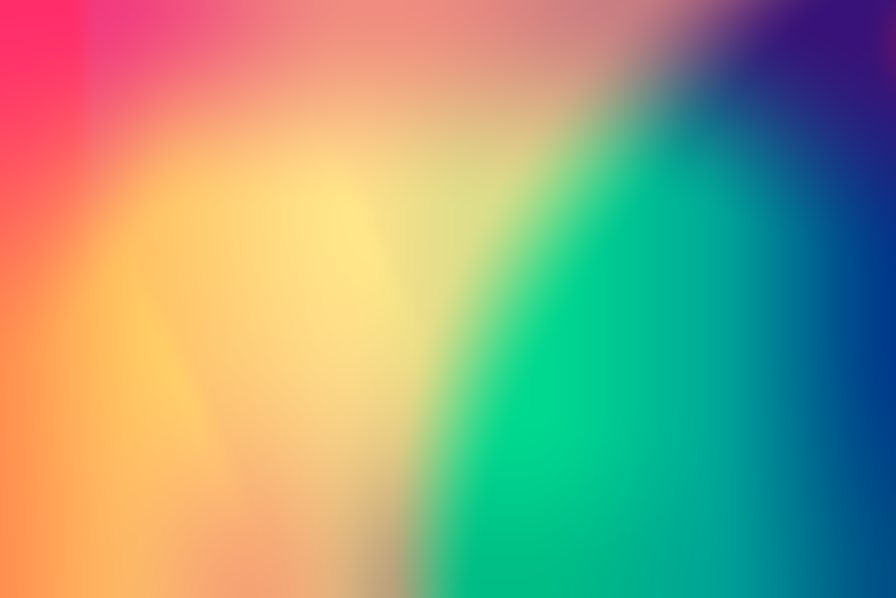
A Shadertoy shader for this background:

```glsl
// Soft blurred colour wash: a warm field (rose, orange, gold, khaki) meets
// a cool field (green, teal, navy, indigo) along a parabolic, feathered edge.
// Each field is a chain of horizontal blends, tinted by height and soft glows.

// Warm field, left to right
const vec3 ORANGE = vec3(1.00, 0.53, 0.30);
const vec3 GOLD   = vec3(1.00, 0.75, 0.38);
const vec3 PALE   = vec3(1.00, 0.88, 0.54);
const vec3 KHAKI  = vec3(0.87, 0.87, 0.54);
// Top band, left to right
const vec3 ROSE    = vec3(1.00, 0.18, 0.42);
const vec3 MAGENTA = vec3(0.95, 0.23, 0.50);
const vec3 SALMON  = vec3(0.94, 0.55, 0.50);
const vec3 MAUVE   = vec3(0.78, 0.49, 0.51);
// Bottom glows
const vec3 PEACH = vec3(0.96, 0.60, 0.45);
const vec3 DUSK  = vec3(0.70, 0.60, 0.48);
// Cool field
const vec3 GREEN      = vec3(0.00, 0.85, 0.56);
const vec3 DEEP_GREEN = vec3(0.00, 0.74, 0.52);
const vec3 TEAL       = vec3(0.00, 0.62, 0.60);
const vec3 NAVY       = vec3(0.00, 0.21, 0.54);
const vec3 LOW_NAVY   = vec3(0.00, 0.30, 0.52);
const vec3 INDIGO     = vec3(0.22, 0.07, 0.47);
const vec3 PLUM       = vec3(0.42, 0.08, 0.40);
// Shape
const float EDGE_FOOT = 0.48;
const float EDGE_BEND = 0.34;
const vec2  FEATHER   = vec2(0.05, 0.12);     // half width at foot and top
const float FOLD_SLANT = 0.30;
const vec3  FOLD_LIGHT = vec3(0.03, 0.05, -0.01);

float glow(vec2 p, vec2 centre, vec2 radius) {
    vec2 q = (p - centre) / radius;
    return exp(-dot(q, q));
}

// Light that builds up towards a slanted crease and drops just past it
float fold(vec2 p, float x, float height) {
    float d = p.x - x + FOLD_SLANT * (p.y - 0.5);
    float rise = exp(min(d, 0.0) / 0.10);
    float fade = (p.y - height) / 0.20;
    return rise * smoothstep(0.025, -0.015, d) * exp(-fade * fade);
}

vec3 topBand(float x) {
    vec3 c = mix(ROSE, MAGENTA, smoothstep(0.08, 0.11, x));
    c = mix(c, SALMON, smoothstep(0.10, 0.40, x));
    return mix(c, MAUVE, smoothstep(0.44, 0.72, x));
}

vec3 warmField(vec2 p) {
    vec3 c = mix(ORANGE, GOLD, smoothstep(-0.05, 0.17, p.x));
    c = mix(c, PALE, smoothstep(0.10, 0.40, p.x));
    c = mix(c, KHAKI, smoothstep(0.38, 0.54, p.x));

    c = mix(c, PEACH, 0.85 * glow(p, vec2(0.28, -0.02), vec2(0.12, 0.30)));
    c = mix(c, DUSK, 0.90 * glow(p, vec2(0.45, -0.02), vec2(0.08, 0.25)));
    c += FOLD_LIGHT * (fold(p, 0.165, 0.35) + 0.6 * fold(p, 0.446, 0.60));

    // The top band reaches lower at the left side
    float reach = mix(0.35, 0.64, smoothstep(0.0, 0.22, p.x));
    return mix(c, topBand(p.x), smoothstep(reach, 1.0, p.y));
}

vec3 coolField(vec2 p) {
    vec3 green = mix(DEEP_GREEN, GREEN, smoothstep(0.0, 0.32, p.y));
    vec3 navy = mix(LOW_NAVY, NAVY, smoothstep(0.0, 0.45, p.y));
    vec3 c = mix(green, TEAL, smoothstep(0.58, 0.88, p.x));
    c = mix(c, navy, smoothstep(0.78, 1.02, p.x));

    c = mix(c, INDIGO, smoothstep(0.60, 1.0, p.y + 0.5 * (p.x - 0.85)));
    return mix(c, PLUM, 0.7 * glow(p, vec2(1.01, 0.93), vec2(0.025, 0.07)));
}

void mainImage(out vec4 fragColor, in vec2 fragCoord) {
    vec2 p = fragCoord / iResolution.xy;

    // Feathered border between the fields
    float edge = EDGE_FOOT + EDGE_BEND * p.y * p.y;
    float feather = mix(FEATHER.x, FEATHER.y, p.y);
    float cool = smoothstep(-feather, feather, p.x - edge);

    vec3 color = mix(warmField(p), coolField(p), cool);
    fragColor = vec4(clamp(color, 0.0, 1.0), 1.0);
}
```
